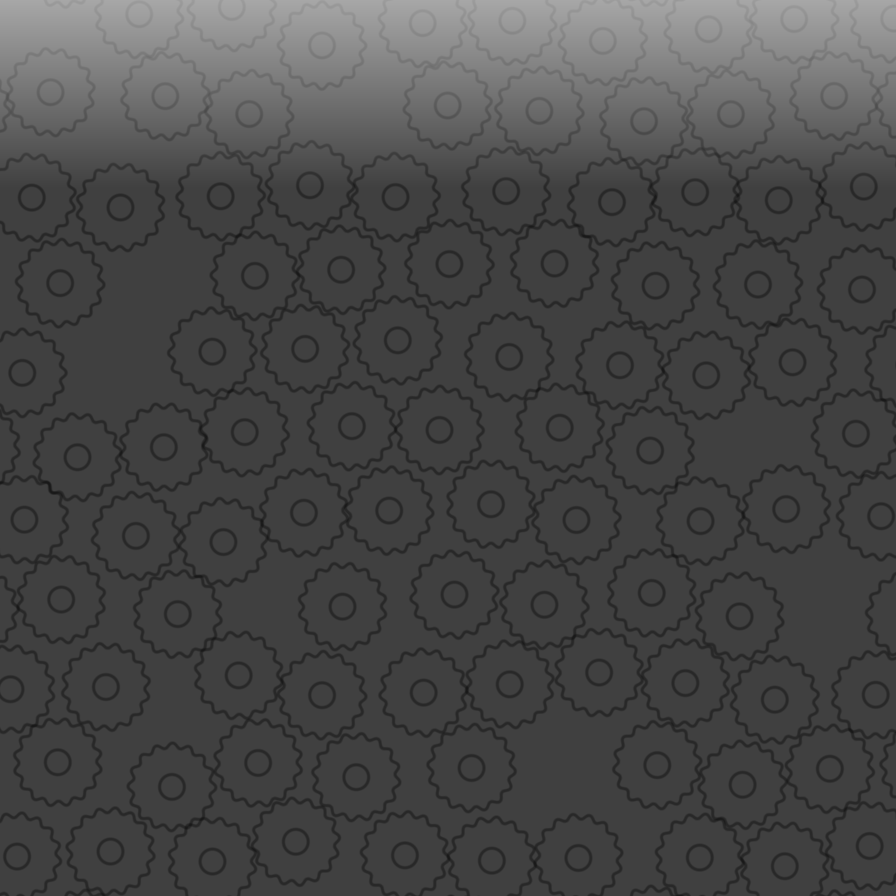
This pattern is drawn by a WebGL 2 fragment shader. Its source:

```glsl
#version 300 es
precision highp float;

uniform vec2 u_resolution;
out vec4 fragColor;

const int SIDE = 9;
const vec2 CELL = vec2(0.107, 0.0925);

float hash(vec2 p) {
    return fract(sin(dot(p, vec2(127.1, 311.7))) * 43758.5453);
}

// Jittered centre on staggered rows; some cells are emptied by moving them far off
vec2 gearSite(vec2 cell) {
    vec2 jitter = vec2(hash(cell), hash(cell + 57.3)) - 0.5;
    float stagger = 0.5 * mod(cell.y, 2.0) - 0.25;
    vec2 site = (cell + 0.5 + vec2(stagger, 0.0) + 0.58 * jitter) * CELL;
    return hash(cell + 19.7) < 0.07 ? site + 99.0 : site;
}

float stroke(float d) {
    return smoothstep(0.0029, 0.0004, abs(d));
}

// Wavy toothed rim and a round hub
float gearLines(vec2 p, float phase) {
    float r = length(p);
    float turn = 16.0 * atan(p.y, p.x) + phase;
    float slope = 16.0 * 0.0027 * cos(turn) / max(r, 0.02);
    float rim = (r - 0.0462 - 0.0027 * sin(turn)) / sqrt(1.0 + slope * slope);
    return max(stroke(rim), stroke(r - 0.0138));
}

void main() {
    vec2 uv = gl_FragCoord.xy / u_resolution;
    vec2 corner = floor(uv / CELL) - 4.0;

    // Current centres in xy, next centres in zw
    vec4 sites[SIDE * SIDE];
    for (int y = 0; y < SIDE; y++)
        for (int x = 0; x < SIDE; x++)
            sites[x + SIDE * y] = vec4(gearSite(corner + vec2(x, y)), 0.0, 0.0);

    // Push overlapping gears apart; each pass uses up one ring of cells
    for (int ring = 1; ring <= 3; ring++) {
        for (int y = ring; y < SIDE - ring; y++)
            for (int x = ring; x < SIDE - ring; x++) {
                int i = x + SIDE * y;
                vec2 push = vec2(0.0);
                for (int n = 0; n < 9; n++) {
                    vec2 away = sites[i].xy - sites[i + n % 3 - 1 + SIDE * (n / 3 - 1)].xy;
                    float gap = length(away);
                    push += 0.5 * max(0.097 - gap, 0.0) * away / max(gap, 0.001);
                }
                sites[i].zw = sites[i].xy + push;
            }
        for (int y = ring; y < SIDE - ring; y++)
            for (int x = ring; x < SIDE - ring; x++)
                sites[x + SIDE * y].xy = sites[x + SIDE * y].zw;
    }

    // Translucent dark outlines, darker where they cross
    float shade = 0.25;
    for (int y = 3; y <= 5; y++)
        for (int x = 3; x <= 5; x++) {
            float phase = 6.2832 * hash(corner + vec2(x, y) + 83.1);
            shade *= 1.0 - 0.38 * gearLines(uv - sites[x + SIDE * y].xy, phase);
        }

    // White haze fading down from the top
    float haze = 0.54 * clamp((uv.y - 0.79) / 0.21, 0.0, 1.0);
    fragColor = vec4(vec3(mix(shade, 1.0, haze)), 1.0);
}
```
